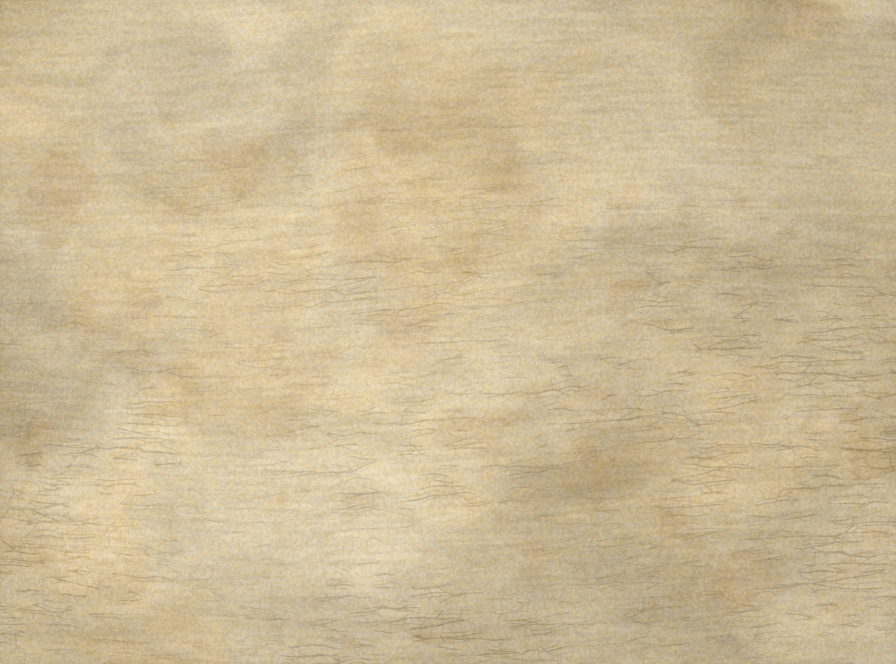
Give the GLSL for this texture, as a Shadertoy shader.

```glsl
// Aged parchment: cloudy beige stains under fine horizontal threads and grain.
// Smoothed cellular noise makes the stains; borders of stretched cells,
// broken up by masks, make the hairline cracks.

#define BASE_TONE 0.69
#define STAIN_CONTRAST 0.85
#define POOL_CONTRAST 0.16
#define THREAD_CONTRAST 0.14
#define GRAIN_CONTRAST 0.22
#define CRACK_DEPTH 0.30
#define CRACK_WIDTH 0.0005
#define VIGNETTE 0.20
#define SHADOW_COLOR vec3(0.60, 0.53, 0.40)
#define LIGHT_COLOR vec3(0.92, 0.85, 0.705)

vec2 hash2(vec2 p) {
    vec3 h = fract(p.xyx * vec3(0.1031, 0.1030, 0.0973));
    h += dot(h, h.yzx + 33.33);
    return fract((h.xx + h.yz) * h.zy);
}

// Random cell values blended by distance to the cell points, 0..1
float cellNoise(vec2 p) {
    vec2 cell = floor(p), f = p - cell;
    float sum = 0.0, total = 0.0;
    for (int j = -1; j <= 1; j++)
    for (int i = -1; i <= 1; i++) {
        vec2 o = vec2(i, j);
        vec2 r = o + 0.1 + 0.8 * hash2(cell + o) - f;
        float w = exp(-5.0 * dot(r, r));
        sum += w * hash2(cell + o + 71.0).x;
        total += w;
    }
    return sum / total;
}

float clouds(vec2 p) {
    float sum = 0.0, amp = 0.42;
    for (int i = 0; i < 6; i++) {
        sum += amp * cellNoise(p);
        p = mat2(1.6, 1.2, -1.2, 1.6) * p + 17.3;
        amp *= 0.6;
    }
    return sum;
}

// Distance, in canvas units, to the nearest border of cells sized 1 / scale
float borderDistance(vec2 p, vec2 scale) {
    p *= scale;
    vec2 cell = floor(p), f = p - cell, nearest = vec2(9.0);
    for (int j = -1; j <= 1; j++)
    for (int i = -1; i <= 1; i++) {
        vec2 o = vec2(i, j), r = o + hash2(cell + o) - f;
        if (dot(r, r) < dot(nearest, nearest)) nearest = r;
    }
    float d = 9.0;
    for (int j = -2; j <= 2; j++)
    for (int i = -2; i <= 2; i++) {
        vec2 o = vec2(i, j), r = o + hash2(cell + o) - f, side = r - nearest;
        if (dot(side, side) > 1e-4)
            d = min(d, 0.5 * dot(nearest + r, side) / length(side * scale));
    }
    return d;
}

float crack(vec2 p, vec2 scale) {
    float pixel = 1.0 / iResolution.y;
    return 1.0 - smoothstep(0.0, CRACK_WIDTH + pixel, borderDistance(p, scale));
}

// Soft round pool of light or shade
float pool(vec2 p, vec2 center, float radius) {
    vec2 d = (p - center) / radius;
    return exp(-dot(d, d));
}

void mainImage(out vec4 fragColor, in vec2 fragCoord) {
    vec2 uv = fragCoord / iResolution.xy;
    vec2 p = fragCoord / iResolution.y;
    vec2 turned = mat2(0.8, 0.6, -0.6, 0.8) * p;

    // Broad stains, a pale diagonal band and darker pools
    vec2 drift = p + 0.12 * vec2(cellNoise(turned * 7.0), cellNoise(turned * 7.0 + 40.0));
    float tone = BASE_TONE + STAIN_CONTRAST * (clouds(drift * vec2(3.2, 5.0) + 4.0) - 0.5);
    vec2 bandStart = vec2(0.24, 0.70), band = vec2(0.36, -0.33);
    float along = clamp(dot(p - bandStart, band) / dot(band, band), 0.0, 1.0);
    float light = pool(p, bandStart + band * along, 0.2);
    float shade = pool(p, vec2(0.86, 0.30), 0.15) + pool(p, vec2(1.26, 0.58), 0.16);
    shade += pool(p, vec2(1.06, 0.09), 0.17);
    tone += POOL_CONTRAST * (light - 0.8 * shade);

    // Darkened rim
    vec2 rim = 4.0 * uv * (1.0 - uv);
    tone += VIGNETTE * (pow(max(rim.x * rim.y, 0.0), 0.3) - 0.73);

    // Fine threads and grain, following a gently bent weave
    vec2 weave = p + vec2(0.0, 0.025 * sin(3.0 * p.x + 2.0 * p.y));
    tone += THREAD_CONTRAST * (cellNoise(weave * vec2(14.0, 180.0)) - 0.5);
    tone += GRAIN_CONTRAST * (cellNoise(turned * 310.0) - 0.5);

    // Hairline cracks, denser toward the bottom and the left edge
    vec2 bent = weave + 0.006 * (cellNoise(turned * 38.0) - 0.5);
    float patches = smoothstep(0.3, 0.65, cellNoise(p * vec2(5.0, 8.0) + 30.0));
    float gaps = smoothstep(0.35, 0.65, cellNoise(p * vec2(30.0, 75.0)));
    float low = mix(1.0, 0.2, smoothstep(0.45, 0.9, p.y));
    float spread = gaps * (0.35 + 0.65 * patches) * low;
    float cracks = spread * crack(bent, vec2(6.0, 58.0));
    cracks += 0.6 * spread * crack(bent + 5.0, vec2(20.0, 75.0));
    float leftEdge = (1.0 - smoothstep(0.0, 0.12, p.x)) * (1.0 - smoothstep(0.4, 0.8, p.y));
    cracks += 0.6 * crack(bent + 9.0, vec2(28.0, 38.0)) * leftEdge * (0.3 + 0.7 * gaps);
    tone -= CRACK_DEPTH * min(cracks, 1.0);

    // Warm and greenish tints, yellowish flecks, small rusty blotches
    vec3 color = mix(SHADOW_COLOR, LIGHT_COLOR, tone);
    color += (clouds(drift * 3.0 + 50.0) - 0.5) * vec3(0.04, -0.01, -0.09);
    float fleck = cellNoise(weave * vec2(70.0, 190.0) + 80.0) - 0.5;
    color += fleck * vec3(0.01, -0.01, -0.06);
    float rust = smoothstep(0.58, 0.75, clouds(turned * 9.0 + 12.0));
    color -= rust * vec3(0.02, 0.035, 0.045);

    fragColor = vec4(clamp(color, 0.0, 1.0), 1.0);
}
```
